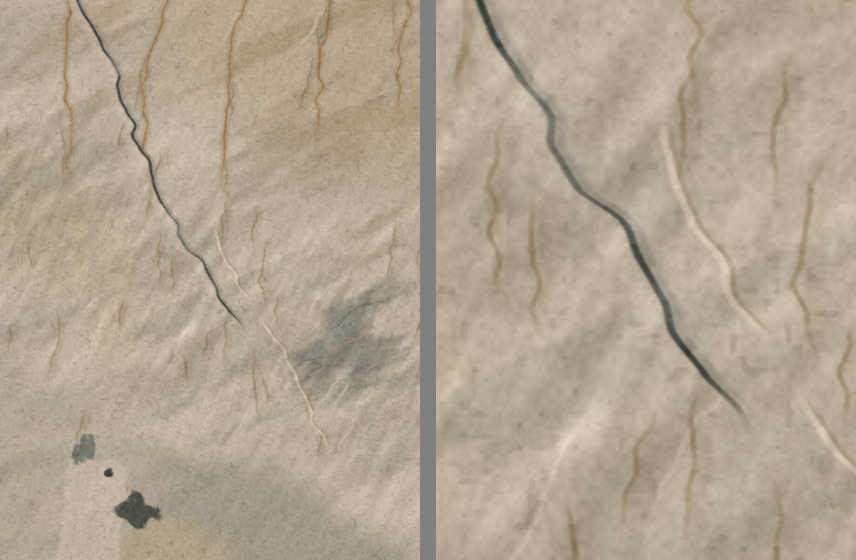
Left: the whole. Right: its middle third, enlarged.
Write a Shadertoy shader that draws this texture.

```glsl
// Weathered quartzite slab: soft diagonal bands of beige, tan and grey-green,
// crossed by a long dark crack, steep rusty veins, pale veinlets and smudges.
// Warped noise sets the tones; veins are distances to wandering lines.

const vec3 CLAY  = vec3(0.70, 0.65, 0.585);
const vec3 PALE  = vec3(0.77, 0.71, 0.64);
const vec3 TAN   = vec3(0.715, 0.645, 0.54);
const vec3 MOSS  = vec3(0.61, 0.585, 0.52);
const vec3 OCHRE = vec3(0.61, 0.53, 0.41);
const vec3 RUST  = vec3(0.58, 0.41, 0.23);
const vec3 SLATE = vec3(0.40, 0.41, 0.37);
const vec3 INK   = vec3(0.21, 0.23, 0.21);

float hash(vec2 p) {
    uvec2 q = uvec2(ivec2(floor(p))) * uvec2(1597u, 3571u);
    uint n = (q.x ^ (q.y << 7)) * 27449u;
    n = (n ^ (n >> 15)) * 73939u;
    n = (n ^ (n >> 13)) * 51787u;
    return float((n ^ (n >> 16)) & 65535u) / 65535.0;
}

float noise(vec2 p) {
    vec2 i = floor(p), f = fract(p);
    f = f * f * (3.0 - 2.0 * f);
    return mix(mix(hash(i), hash(i + vec2(1, 0)), f.x),
               mix(hash(i + vec2(0, 1)), hash(i + vec2(1, 1)), f.x), f.y);
}

float fbm(vec2 p) {
    float sum = 0.0, amp = 0.5;
    for (int i = 0; i < 5; i++) {
        sum += amp * noise(p);
        p = mat2(1.6, 1.2, -1.2, 1.6) * p + 17.3;
        amp *= 0.5;
    }
    return sum / 0.97;
}

vec2 turn(vec2 p, float a) {
    return mat2(cos(a), -sin(a), sin(a), cos(a)) * p;
}

// Soft window between lo and hi
float span(float v, float lo, float hi, float soft) {
    return smoothstep(lo - soft, lo + soft, v) * (1.0 - smoothstep(hi - soft, hi + soft, v));
}

// Sideways drift of a vein along its length
float wander(float t, float seed, float size) {
    return size * (noise(vec2(t * 8.0, seed)) - 0.5
         + 0.35 * (noise(vec2(t * 45.0, seed + 5.0)) - 0.5));
}

float stroke(float d, float halfWidth) {
    float edge = 0.8 / iResolution.y;
    return 1.0 - smoothstep(halfWidth * 0.4 - edge, halfWidth + edge, abs(d));
}

// Blot with a noisy rim
float blot(vec2 p, vec2 centre, vec2 size, float ragged) {
    float r = length((p - centre) / size) + ragged * (fbm(p * 45.0) - 0.5);
    return 1.0 - smoothstep(0.6, 1.05, r);
}

vec3 bands(vec2 p) {
    float s = p.y + 0.45 * p.x + 0.16 * (fbm(p * 4.0) - 0.5);
    vec2 along = turn(p, 0.42);
    vec3 col = mix(CLAY, PALE, smoothstep(0.38, 0.68, fbm(along * vec2(3, 11) + 3.0)));
    float right = smoothstep(0.12, 0.35, p.x);
    col = mix(col, TAN, 0.8 * smoothstep(0.9, 1.08, s) * right);
    col = mix(col, TAN, 0.7 * span(s, 0.5, 0.72, 0.07) * (1.0 - right));
    col = mix(col, MOSS, 0.85 * span(s, 0.17, 0.37, 0.05) * right);
    col = mix(col, PALE, 0.75 * span(s, 0.4, 0.45, 0.04) * right);
    col = mix(col, PALE, 0.7 * span(s, 0.78, 0.92, 0.06) * right);
    float streak = smoothstep(0.52, 0.72, fbm(along * vec2(4, 22) + 31.0));
    return mix(col, mix(MOSS, OCHRE, smoothstep(0.7, 1.0, s)), 0.45 * streak);
}

vec3 smudges(vec3 col, vec2 p) {
    vec2 q = turn(p - vec2(0.63, 0.40), 0.45);
    float area = 1.0 - smoothstep(0.3, 1.1, length(q / vec2(0.24, 0.13)));
    float cloud = smoothstep(0.42, 0.7, fbm(q * vec2(11, 23) + 8.0));
    float wisp = 1.0 - smoothstep(0.0, 0.035, abs(fbm(q * vec2(7, 19)) - 0.5));
    return mix(col, SLATE, area * cloud * (0.6 + 0.3 * wisp));
}

// Smooth pale chip with ink-dark blots on its rim
vec3 chip(vec3 col, vec2 p) {
    col = mix(col, TAN * 0.97, 0.8 * blot(p, vec2(0.30, 0.0), vec2(0.13, 0.09), 0.5));
    vec2 q = p - vec2(0.157 + 0.1 * p.y, 0.05);
    float d = length(max(abs(q) - vec2(0.025, 0.1), 0.0)) - 0.03 + 0.02 * (fbm(p * 22.0) - 0.5);
    float grooves = 0.035 * (noise(q * vec2(130, 6)) - 0.5);
    col = mix(col, PALE + grooves, 0.85 * (1.0 - smoothstep(-0.004, 0.004, d)));
    col = mix(col, SLATE, 0.8 * blot(p, vec2(0.158, 0.19), vec2(0.022, 0.026), 2.2));
    col = mix(col, INK, 0.9 * blot(p, vec2(0.192, 0.155), vec2(0.011, 0.010), 1.2));
    return mix(col, INK, 0.8 * blot(p, vec2(0.242, 0.085), vec2(0.034, 0.027), 2.0));
}

vec3 rustVeins(vec3 col, vec2 p) {
    for (float i = 0.0; i < 5.0; i++) {
        float rnd = hash(vec2(i, 71));
        float x = 0.135 + 0.143 * i + 0.03 * rnd - 0.05 * (1.0 - p.y);
        float d = p.x - x - wander(p.y, i * 9.0, 0.035);
        float on = smoothstep(0.0, 0.08, p.y - 0.64 - 0.15 * rnd);
        float patchy = 0.4 + 0.4 * noise(vec2(p.y * 22.0, i));
        col = mix(col, OCHRE, 0.4 * on * stroke(d, 0.010));
        col = mix(col, RUST, on * patchy * stroke(d, 0.0028));
    }
    return col;
}

// Short steep veinlets: ochre, pale or dark
vec3 veinlets(vec3 col, vec2 p) {
    for (float i = 0.0; i < 50.0; i++) {
        vec2 centre = vec2(0.75 * hash(vec2(i, 1)), 0.2 + 0.78 * hash(vec2(i, 2)));
        float kind = hash(vec2(i, 3));
        vec2 q = turn(p - centre, kind > 0.62 ? -0.55 : 0.3 * hash(vec2(i, 4)) - 0.2);
        float on = 1.0 - smoothstep(0.3, 1.0, abs(q.y) / (0.025 + 0.06 * hash(vec2(i, 5))));
        float d = q.x - wander(q.y * 1.5 + 2.0, i, 0.022);
        vec3 tint = kind > 0.94 ? SLATE : (kind > 0.62 ? PALE * 1.05 : OCHRE * 0.95);
        col = mix(col, tint, on * (0.55 * stroke(d, 0.0025) + 0.2 * stroke(d - 0.004, 0.01)));
    }
    return col;
}

// Long dark crack and a pale vein beside it
vec3 crack(vec3 col, vec2 p) {
    float t = 1.0 - p.y;
    float d = p.x - 0.15 - 0.36 * t - 0.2 * t * t - wander(t, 40.0, 0.04);
    float on = 1.0 - smoothstep(0.54, 0.6, t);
    float depth = 0.45 + 0.45 * smoothstep(0.25, 0.6, noise(vec2(t * 25.0, 6)));
    col = mix(col, PALE * 1.04, 0.4 * on * stroke(d + 0.011, 0.011));
    col = mix(col, SLATE, 0.3 * on * stroke(d - 0.003, 0.008));
    col = mix(col, INK, on * depth * stroke(d, 0.0032));
    float e = p.x - 0.155 - 0.55 * t - wander(t, 52.0, 0.035);
    on = span(t, 0.32, 0.8, 0.04) * smoothstep(0.25, 0.5, noise(vec2(t * 18.0, 9)));
    col = mix(col, OCHRE, 0.5 * on * stroke(e - 0.004, 0.003));
    return mix(col, PALE * 1.08, 0.75 * on * stroke(e, 0.0035));
}

// Relief, sand grain and dark specks
float surface(vec2 p) {
    vec2 q = turn(p, -0.45) * vec2(42, 17);
    float relief = fbm(q) - fbm(q + vec2(0.35, -0.25));
    float rough = span(p.y + 0.45 * p.x, 0.4, 0.85, 0.12);
    float grain = 0.045 * noise(p * 430.0) + 0.05 * noise(p * 210.0) - 0.047;
    float specks = smoothstep(0.8, 0.95, noise(p * 150.0 + 50.0));
    return relief * mix(0.07, 0.2, rough) + grain - 0.055 * specks;
}

void mainImage(out vec4 fragColor, in vec2 fragCoord) {
    vec2 p = fragCoord / iResolution.y;
    vec3 col = veinlets(smudges(bands(p), p), p);
    col = chip(crack(rustVeins(col, p), p), p);
    fragColor = vec4(clamp(col + surface(p), 0.0, 1.0), 1.0);
}
```
